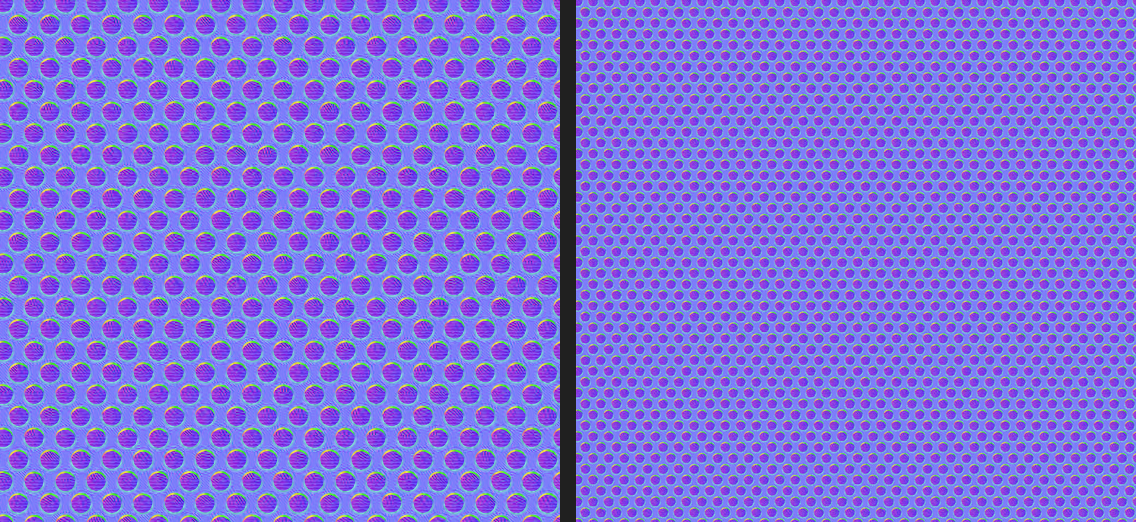
Left, the tile; right, the same tile 2 across and 2 down.
Give the GLSL for this texture map, as a Shadertoy shader.

```glsl
// Tangent-space relief of a perforated sheet: 18 x 24 staggered round holes.
// Two interleaved lattices give the nearest hole; its rim, bowl and halo are shaded
// by angle, then roughened by wrapping grain and block-wise cosine ripples.

const float COLUMNS = 18.0;
const float ROW_PAIRS = 12.0;
const vec2 CELL = vec2(1.0, 1.4);        // width and height of a row pair
const vec2 FIRST_HOLE = vec2(0.1, -0.1);
const float RADIUS = 0.333;
const float TAU = 6.28318;

const vec3 FLAT_BLUE = vec3(0.49, 0.49, 0.98);
const vec3 BOWL = vec3(0.52, 0.24, 0.90);
const vec3 HALO = vec3(0.49, 0.64, 0.91);
const vec3 LIP = vec3(0.44, 0.83, 0.76);
const vec3 GREEN = vec3(0.26, 0.96, 0.16);
const vec3 YELLOW = vec3(0.93, 0.87, 0.24);
const vec3 CORAL = vec3(0.92, 0.46, 0.50);
const vec3 TEAL = vec3(0.25, 0.60, 0.72);

vec2 hash2(vec2 p) {
    vec3 q = fract(vec3(p.xyx) * vec3(0.1031, 0.1030, 0.0973));
    q += dot(q, q.yzx + 33.33);
    return fract((q.xx + q.yz) * q.zy);
}

// Smooth two-channel noise in -1..1 that wraps after "grid" cells
vec2 wrapNoise(vec2 uv, vec2 grid) {
    vec2 p = uv * grid;
    vec2 i = floor(p);
    vec2 f = fract(p);
    f = f * f * (3.0 - 2.0 * f);
    vec2 low = mix(hash2(mod(i, grid)), hash2(mod(i + vec2(1, 0), grid)), f.x);
    vec2 high = mix(hash2(mod(i + vec2(0, 1), grid)), hash2(mod(i + 1.0, grid)), f.x);
    return 2.0 * mix(low, high, f.y) - 1.0;
}

// Slope of a random cosine wave in each block
vec2 blockRipple(vec2 uv, vec2 grid) {
    vec2 block = mod(floor(uv * grid), grid);
    vec2 wave = floor(1.0 + 6.0 * hash2(block));
    vec2 angle = 0.5 * TAU * wave * fract(uv * grid);
    float strength = 0.4 + 0.6 * hash2(block + 71.0).x;
    return strength * wave / 5.0 * sin(angle) * cos(angle.yx);
}

// Offset from the nearest lattice point (xy) and its wrapped index (zw)
vec4 nearestHole(vec2 p, vec2 origin) {
    vec2 index = floor((p - origin) / CELL + 0.5);
    return vec4(p - origin - index * CELL, mod(index, vec2(COLUMNS, ROW_PAIRS)));
}

// Soft ring between two radii
float band(float r, float inner, float outer, float soft) {
    return smoothstep(inner - soft, inner + soft, r)
         * (1.0 - smoothstep(outer - soft, outer + soft, r));
}

// Upper rim hue, from coral on the left to teal on the right
vec3 rimColor(float side) {
    vec3 c = mix(CORAL, YELLOW, smoothstep(-0.97, -0.65, side));
    c = mix(c, GREEN, smoothstep(-0.35, 0.3, side));
    return mix(c, TEAL, smoothstep(0.75, 1.0, side));
}

// Bowl with scan-like stripes below and broken facets above
vec3 bowlColor(vec2 d, vec2 slope, vec2 grain) {
    float across = d.x / RADIUS;
    float rough = smoothstep(-0.12, 0.16, d.y);
    float stripe = sin(TAU * d.y / 0.1 + grain.y);
    vec3 c = BOWL + vec3(-0.15 * across, 0.0, 0.05 * across);
    c += stripe * vec3(0.03, 0.09, 0.06) * (1.0 - 0.6 * rough);
    c.rg += slope * vec2(0.35, 0.28) * mix(0.2, 1.0, rough) + 0.06 * grain;
    c.b -= 0.2 * rough * dot(slope, slope);
    return c;
}

// Flat sheet with ringing that fades away from the hole
vec3 sheetColor(vec2 d, float r, vec2 slope, vec2 grain) {
    float fade = 1.0 - smoothstep(0.36, 0.56, r);
    fade *= 0.4 + 0.6 * smoothstep(0.05, 0.25, abs(d.y));
    vec2 ringing = d / r * sin(TAU * (r - RADIUS) / 0.1 + 2.0 * grain.x);
    vec2 tilt = fade * (0.25 * slope + 0.10 * ringing + 0.06 * grain);
    return FLAT_BLUE + vec3(tilt, -0.8 * dot(tilt, tilt));
}

void mainImage(out vec4 fragColor, in vec2 fragCoord) {
    vec2 uv = fragCoord / iResolution.xy;
    vec2 p = uv * CELL * vec2(COLUMNS, ROW_PAIRS);
    float soft = max(0.012, 0.6 * COLUMNS / iResolution.x);

    // Choose the closer of the even and odd rows
    vec4 even = nearestHole(p, FIRST_HOLE);
    vec4 odd = nearestHole(p, FIRST_HOLE + 0.5 * CELL);
    bool isEven = dot(even.xy, even.xy) < dot(odd.xy, odd.xy);
    vec4 hole = isEven ? even : odd;
    vec2 seed = hash2(hole.zw + (isEven ? 0.0 : 40.0)) - 0.5;

    // Surface roughness and slight differences between holes
    vec2 grain = wrapNoise(uv, vec2(256.0, 240.0));
    vec2 slope = blockRipple(uv, vec2(64.0, 60.0));
    vec2 d = hole.xy + 0.02 * seed;
    float r = max(length(d), 0.001);
    float edge = r + 0.006 * grain.x + 0.01 * seed.x;
    float up = d.y / r;
    float side = d.x / r + 0.25 * seed.y;

    // Sheet, outer halo, bowl, lower lip and upper rim
    float below = 1.0 - smoothstep(-0.35, 0.25, up);
    float above = smoothstep(0.02, 0.35, up);
    vec3 color = sheetColor(d, r, slope, grain);
    color = mix(color, HALO + 0.06 * grain.x, band(edge, 0.32, 0.385, soft) * (0.25 + 0.7 * below));
    color = mix(color, bowlColor(d, slope, grain), 1.0 - smoothstep(0.305 - soft, 0.305 + soft, edge));
    color = mix(color, LIP + 0.10 * grain.y, band(edge, 0.302, 0.342, soft) * below * 0.95);
    float inner = mix(0.315, 0.272, clamp(up, 0.0, 1.0));
    color = mix(color, rimColor(side) + 0.06 * grain.x, band(edge, inner, RADIUS, soft) * above);

    fragColor = vec4(clamp(color, 0.0, 1.0), 1.0);
}
```
